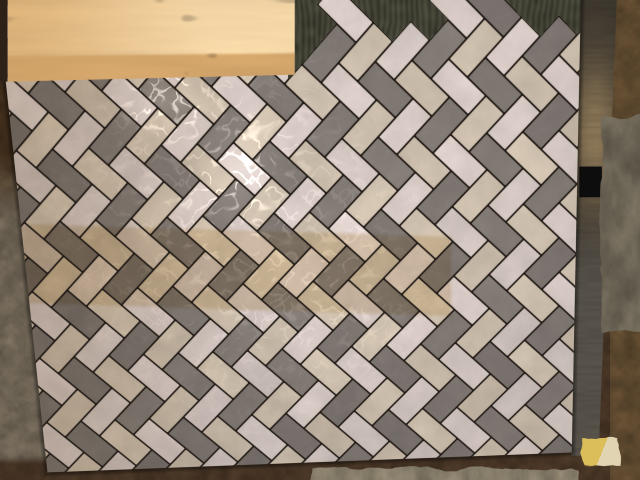
Reproduce this pattern procedurally as a Shadertoy shader.

```glsl
float hash(vec2 p) {
    vec3 q = fract(p.xyx * vec3(0.1031, 0.1030, 0.0973));
    q += dot(q, q.yzx + 33.33);
    return fract((q.x + q.y) * q.z);
}

float noise(vec2 p) {
    vec2 i = floor(p), f = fract(p);
    f = f * f * (3.0 - 2.0 * f);
    return mix(mix(hash(i), hash(i + vec2(1, 0)), f.x),
               mix(hash(i + vec2(0, 1)), hash(i + vec2(1, 1)), f.x), f.y);
}

float fbm(vec2 p) {
    float sum = 0.0, amp = 0.5;
    for (int i = 0; i < 4; i++) {
        sum += amp * noise(p);
        p = p * 2.03 + 17.0;
        amp *= 0.5;
    }
    return sum;
}

float boxMask(vec2 p, vec2 lo, vec2 hi, float soft) {
    vec2 d = min(p - lo, hi - p);
    return smoothstep(-soft, soft, min(d.x, d.y));
}

float glow(vec2 p, vec2 center, vec2 size) {
    vec2 d = (p - center) / size;
    return exp(-dot(d, d));
}

// Concrete, metal rail, cloth and scraps around the tiling
vec3 surroundings(vec2 p, float px) {
    float grain = fbm(p * 45.0);
    vec3 col = mix(vec3(0.24, 0.17, 0.10), vec3(0.43, 0.39, 0.33), smoothstep(0.3, 0.48, p.y));
    col = mix(col, vec3(0.27, 0.20, 0.14), smoothstep(0.02, 0.05, p.x - 0.08 * p.y));
    col = mix(col, vec3(0.27, 0.20, 0.14), smoothstep(0.95, 0.97, p.y + 0.03 * p.x));
    col = mix(col, vec3(0.36, 0.28, 0.18), step(1.27, p.x));
    col *= 0.78 + 0.45 * grain;

    float brushed = noise(vec2(p.x * 25.0, p.y * 200.0));
    vec3 metal = mix(vec3(0.22, 0.20, 0.17), vec3(0.53, 0.45, 0.33), glow(p, vec2(1.24, 0.28), vec2(0.06, 0.16)));
    metal = mix(metal, vec3(0.33, 0.31, 0.28), smoothstep(0.4, 0.6, p.y)) * (0.95 + 0.1 * brushed);
    col = mix(col, metal, boxMask(p, vec2(1.19, -0.1), vec2(1.285 - 0.04 * p.y, 0.95), px));
    col = mix(col, vec3(0.05), boxMask(p, vec2(1.207, 0.347), vec2(1.254, 0.411), px));

    float ragged = 0.03 * (fbm(p * 14.0) - 0.5);
    vec3 cloth = vec3(0.43, 0.40, 0.34) * (0.75 + 0.5 * fbm(p * vec2(35, 20)));
    col = mix(col, cloth, boxMask(p + ragged, vec2(1.25, 0.24), vec2(1.4, 0.69), px));
    col = mix(col, cloth * 1.2, boxMask(p + ragged, vec2(0.65, 0.975), vec2(1.2, 1.1), px));
    vec3 paper = mix(vec3(0.86, 0.74, 0.35), vec3(0.88, 0.83, 0.70), step(1.255, p.x + 0.4 * (p.y - 0.94)));
    return mix(col, paper, boxMask(p + ragged, vec2(1.215, 0.915), vec2(1.288, 0.966), px));
}

// Pale plank with long grain and a golden lower edge
vec3 plank(vec2 p) {
    float grain = fbm(vec2(p.x * 4.0, p.y * 40.0));
    vec3 col = mix(vec3(0.86, 0.70, 0.48), vec3(0.97, 0.85, 0.66), smoothstep(0.0, 0.5, p.x));
    col = mix(col, vec3(0.83, 0.65, 0.42), smoothstep(0.112, 0.122, p.y + 0.01 * p.x));
    float knots = smoothstep(0.85, 0.95, noise(p * vec2(18, 26)));
    return col * (0.94 + 0.11 * grain) * (1.0 - 0.2 * knots);
}

vec3 tileWall(vec2 p, float px) {
    // Slight perspective, then axes along the two tile directions
    float depth = p.y + 0.037 * p.x - 0.217;
    float across = 3.0 * (p.x - 0.118 - 0.1022 * depth) / (0.2283 - 0.022 * depth) + 2.25;
    float up = 1.25 - 2.0 * depth * (6.315 + 0.942 * depth);
    vec2 uv = vec2(across + up, across - up);

    // Herringbone: each diagonal run of four cells holds two tiles
    vec2 cell = floor(uv);
    float k = mod(cell.x - cell.y, 4.0);
    bool rising = k < 1.5;
    vec2 center = cell + (rising ? vec2(1.0 - k, 0.5) : vec2(0.5, k - 2.0));
    vec2 halfSize = rising ? vec2(1.0, 0.5) : vec2(0.5, 1.0);
    vec2 local = uv - center;
    vec2 place = vec2(center.x + center.y, center.x - center.y) * 0.5;
    float seed = hash(center * 2.0 + 90.0);

    // Combed mortar shows where the upper tiles are missing
    bool missing = place.y > 4.0 || (place.y > 2.0 && place.x < 9.5 && p.x > 0.6)
        || (place.y > 3.0 && mod(place.x - 11.0, 4.0) < 2.0);
    if (missing) {
        float comb = 0.5 + 0.5 * cos(p.x * 520.0 + 5.0 * noise(p * 25.0));
        return vec3(0.25, 0.25, 0.20) * (0.75 + 0.25 * comb + 0.25 * noise(p * 60.0));
    }

    // Glaze: grey, cream and white in turn along each row
    float turn = mod(floor(place.x - (rising ? 0.25 : 1.75) + 0.01), 3.0);
    vec3 glaze = turn < 0.5 ? vec3(0.50, 0.47, 0.45)
               : turn < 1.5 ? vec3(0.80, 0.745, 0.675) : vec3(0.835, 0.785, 0.765);
    float cloudy = fbm(local * 1.3 + seed * 50.0);
    glaze *= 0.96 + 0.07 * (seed - 0.5) + 0.12 * (cloudy - 0.45);

    // Lamp light, a warm shadow band and dimmer corners
    float band = boxMask(p, vec2(0.03, 0.465 + 0.03 * p.x), vec2(0.94, 0.63 + 0.03 * p.x), 0.006);
    glaze *= mix(vec3(1.0), vec3(0.93, 0.89, 0.81), band);
    glaze *= 0.90 + 0.13 * glow(p, vec2(0.82, 0.36), vec2(0.65, 0.6));
    glaze *= mix(vec3(0.97, 0.94, 0.90), vec3(1.03), smoothstep(0.0, 0.6, p.x));

    // Wavy reflections broken up by the handmade surface
    float ripple = noise(local * vec2(2.6, 3.4) + seed * 31.0 + 2.0 * cloudy);
    float streak = 1.0 - smoothstep(0.0, 0.16, abs(ripple - 0.5));
    streak *= smoothstep(0.3, 0.6, noise(local * 2.3 + seed * 77.0));
    float lamp = glow(p, vec2(0.35, 0.21), vec2(0.07, 0.06)) + glow(p, vec2(0.50, 0.36), vec2(0.06, 0.08));
    float haze = glow(p, vec2(0.50, 0.45), vec2(0.28, 0.32)) + 0.5 * glow(p, vec2(0.72, 0.63), vec2(0.12));
    glaze += vec3(1.0, 0.97, 0.93) * (haze * (0.02 + 0.09 * streak) + lamp * (0.08 + 0.32 * streak));

    // Crisp tile edge and thin dark joint
    vec2 q = abs(local) - halfSize + 0.08;
    float edge = length(max(q, 0.0)) + min(max(q.x, q.y), 0.0) - 0.048;
    glaze *= 1.0 - 0.06 * smoothstep(-0.08, 0.0, edge);
    float aa = 22.0 * px;
    return mix(glaze, vec3(0.14, 0.11, 0.09), smoothstep(-aa, aa, edge));
}

void mainImage(out vec4 fragColor, in vec2 fragCoord) {
    float px = 0.7 / iResolution.y;
    vec2 p = vec2(fragCoord.x, iResolution.y - fragCoord.y) / iResolution.y;
    vec3 col = surroundings(p, px);

    // Tiled field, cut by its left, right and lower borders
    float inside = min(p.x - 0.012 - 0.1066 * (p.y - 0.17), 1.21 - 0.02 * p.y - p.x);
    inside = min(inside, 0.988 - p.y - 0.038 * p.x);
    col *= 1.0 - 0.4 * smoothstep(-0.012, 0.0, inside);
    col = mix(col, tileWall(p, px), smoothstep(-px, px, inside));

    // Plank over the upper left
    float board = boxMask(p, vec2(0.016, -0.1), vec2(0.614, 0.1705 - 0.024 * p.x), px);
    float corner = smoothstep(px, -px, p.x - 0.016) * smoothstep(px, -px, p.y - 0.17);
    col = mix(col, vec3(0.18, 0.13, 0.09), corner);
    col = mix(col, plank(p), board);
    fragColor = vec4(clamp(col, 0.0, 1.0), 1.0);
}
```
